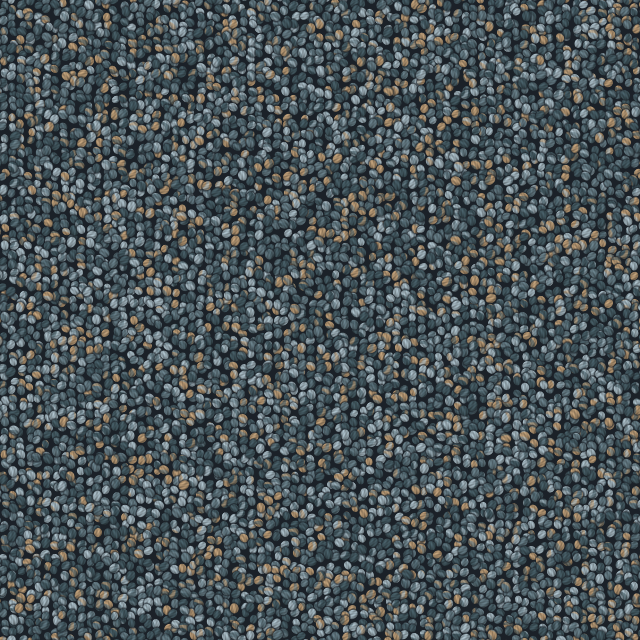
Reproduce this texture procedurally as a three.js fragment shader.

```glsl
// Looped wool carpet: small overlapping oval tufts in slate blue, pale blue and tan.
varying vec2 vUv;

const vec2  LOOP_COUNT   = vec2(75.0, 78.0); // tufts across and up
const vec2  JITTER       = vec2(0.55, 0.75); // scatter of tuft centres, in cells
const vec2  TUFT_RADIUS  = vec2(0.54, 0.66); // half width and half length, in cells
const float SIZE_SPREAD  = 0.28;  // variation of tuft size
const float TILT_SPREAD  = 2.0;   // range of tuft tilt, in radians
const float EDGE_START   = 0.76;  // where the soft rim begins, in radii
const float SHADOW_REACH = 1.32;  // how far the shadow spreads, in radii
const float SHADOW_DEPTH = 0.72;
const float RELIEF       = 0.24;  // strength of the directional shading
const float STRAND_FREQ  = 12.0;  // fibre strands, in radians per cell
const float STRAND_DEPTH = 0.12;
const float PLY_MIX      = 0.65;  // share of the second yarn in its strand
const float STREAKS      = 0.05;  // clustering of yarn colours
const vec2  LIGHT_DIR    = vec2(-0.45, 0.89);

const vec3 GAP   = vec3(0.105, 0.128, 0.155);
const vec3 DEEP  = vec3(0.215, 0.285, 0.312);
const vec3 SLATE = vec3(0.315, 0.385, 0.415);
const vec3 PALE  = vec3(0.515, 0.575, 0.605);
const vec3 TAN   = vec3(0.580, 0.485, 0.370);

// Three random values from 0 to 1 for a cell
vec3 hash3(vec2 cell) {
  vec3 p = fract(cell.xyx * vec3(0.1031, 0.1030, 0.0973));
  p += dot(p, p.yxz + 33.33);
  return fract((p.xxy + p.yzz) * p.zyx);
}

// Layered sines that gather colours into wavering upright streaks
float streak(vec2 cell) {
  float a = sin(cell.x * 1.7 + 2.0 * sin(cell.y * 0.13));
  float b = sin(cell.x * 0.63 - cell.y * 0.21 + 1.5 * sin(cell.y * 0.31));
  return 0.5 * (a + b);
}

// Yarn colour for a random pick, by share
vec3 yarn(float pick) {
  if (pick < 0.36) return DEEP;
  if (pick < 0.62) return SLATE;
  if (pick < 0.85) return PALE;
  return TAN;
}

// Plied yarn with curved strands and a rounded, lit top
vec3 tuftColour(vec2 cell, vec2 offset, vec2 local, float radius) {
  vec3 pick = hash3(cell + 191.0);
  float cluster = STREAKS * streak(cell);
  float phase = 6.2832 * pick.z;
  float bend = 4.0 * local.y * local.y;
  float ply = smoothstep(-0.2, 0.8, sin(local.x * 5.0 + local.y * 2.5 + bend + phase));
  vec3 colour = mix(yarn(pick.x + cluster), yarn(pick.y + cluster), PLY_MIX * ply);

  float strands = sin(local.x * STRAND_FREQ + bend + phase);
  strands += 0.6 * sin(local.x * 19.0 - local.y * 9.0 + phase * 3.0);
  float light = 1.14 + RELIEF * dot(offset, LIGHT_DIR) - 0.26 * radius * radius;
  return colour * (light + STRAND_DEPTH * strands);
}

void main() {
  vec2 p = vUv * LOOP_COUNT;
  vec2 home = floor(p);
  vec3 colour = GAP;

  // Two layers of tufts, each painted from the top row down
  for (int layer = 0; layer < 2; layer++) {
    for (int j = 2; j >= -2; j--) {
      for (int i = -1; i <= 1; i++) {
        vec2 cell = home + vec2(float(i), float(j));
        vec3 rnd = hash3(cell);
        vec3 form = hash3(cell + 57.0);
        if (abs(step(0.5, form.x) - float(layer)) > 0.5) continue;

        // Staggered, scattered and tilted oval
        vec2 centre = cell + 0.5 + JITTER * (rnd.xy - 0.5);
        centre.y += 0.5 * mod(cell.x, 2.0) - 0.25;
        vec2 offset = p - centre;
        float tilt = (rnd.z - 0.5) * TILT_SPREAD;
        float c = cos(tilt);
        float s = sin(tilt);
        vec2 local = vec2(c * offset.x + s * offset.y, c * offset.y - s * offset.x);
        float size = 1.0 + SIZE_SPREAD * (form.y - 0.5);
        float radius = length(local / (TUFT_RADIUS * size));
        if (radius > SHADOW_REACH) continue;

        // Shadow on the tufts beneath, then the tuft itself
        float shadow = 1.0 - smoothstep(0.85, SHADOW_REACH, radius);
        float cover = 1.0 - smoothstep(EDGE_START, 1.0, radius);
        colour = mix(colour, GAP, SHADOW_DEPTH * shadow);
        colour = mix(colour, tuftColour(cell, offset, local, radius), cover);
      }
    }
  }

  gl_FragColor = vec4(clamp(colour, 0.0, 1.0), 1.0);
}
```
